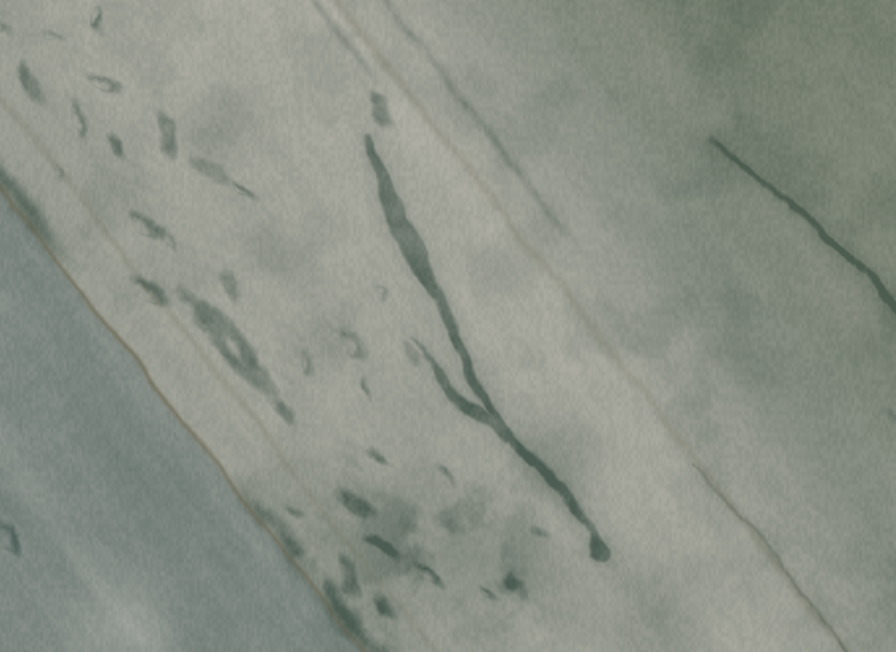
This texture is drawn by a Shadertoy shader. Its source:

```glsl
// Polished grey-green marble: a pale diagonal band between two cooler slabs,
// cut by a rusty fault and tapering green veins, with ragged dark flecks.
// Layered sines give clouds and warps; jittered cells place the flecks.
const vec2 FLOW = vec2(0.616, -0.788);     // direction of the bedding
const vec2 ACROSS = vec2(0.788, 0.616);    // normal to the bedding
const float FAULT = 0.439;                 // position of the fault across the bedding
const float PALE = 0.634, SLAB = 0.492, RIGHT_SLAB = 0.522;
const float VEIN_DEPTH = 0.27, FLECK_DEPTH = 0.25;
const float CLOUD = 0.024, STREAK = 0.016, GRAIN = 0.05;
const vec3 DARK = vec3(0.39, 0.44, 0.40), LIGHT = vec3(0.61, 0.62, 0.58);
const vec3 RUST = vec3(0.40, 0.38, 0.29);
const vec2 FLECK_CELL = vec2(0.068, 0.09);
// Vein knots: x, y, half width; a negative width starts a new vein
const int KNOTS = 16;
const vec3 VEIN[KNOTS] = vec3[KNOTS](
    vec3(0.565, 0.79, -0.006), vec3(0.62, 0.64, 0.018), vec3(0.672, 0.54, 0.009),
    vec3(0.77, 0.335, 0.008), vec3(0.86, 0.256, 0.009), vec3(0.908, 0.18, 0.005),
    vec3(0.922, 0.15, 0.016), vec3(0.636, 0.48, -0.002), vec3(0.70, 0.39, 0.010),
    vec3(0.775, 0.33, 0.012), vec3(1.09, 0.79, -0.004), vec3(1.237, 0.668, 0.006),
    vec3(1.39, 0.515, 0.006), vec3(1.06, 0.29, -0.002), vec3(1.165, 0.176, 0.003),
    vec3(1.30, 0.0, 0.003));

float hash(vec2 p) { return fract(sin(dot(p, vec2(127.1, 311.7))) * 43758.5); }

float grainNoise(vec2 p) {
    vec2 i = floor(p), f = smoothstep(0.0, 1.0, fract(p));
    return mix(mix(hash(i), hash(i + vec2(1, 0)), f.x),
               mix(hash(i + vec2(0, 1)), hash(i + vec2(1, 1)), f.x), f.y) - 0.5;
}

float layers(vec2 p) {
    float sum = 0.0, amp = 0.5;
    for (int i = 0; i < 5; i++) {
        p = mat2(0.8, -0.6, 0.6, 0.8) * p * 1.7 + 1.3;
        sum += amp * sin(p.x + 1.5 * sin(p.y * 0.9));
        amp *= 0.6;
    }
    return sum;
}

float ridge(float x, float at, float width) { x = (x - at) / width; return exp(-x * x); }

float spot(vec2 p, vec2 centre, float radius) { return ridge(length(p - centre), 0.0, radius); }

// Tapering veins with a faint halo
float veins(vec2 p, float soft) {
    float cover = 0.0;
    for (int i = 1; i < KNOTS; i++) {
        if (VEIN[i].z < 0.0) continue;
        vec3 a = VEIN[i - 1], b = VEIN[i];
        vec2 ab = b.xy - a.xy;
        float t = clamp(dot(p - a.xy, ab) / dot(ab, ab), 0.0, 1.0);
        float w = mix(abs(a.z), b.z, t);
        float d = length(p - a.xy - ab * t) - w;
        float ink = max(smoothstep(soft, -soft, d), 0.25 * exp(-max(d, 0.0) / 0.014));
        cover = max(cover, ink * mix(0.5, 1.0, smoothstep(0.001, 0.008, w)));
    }
    return cover;
}

// Ragged flecks and broken arcs, one candidate per cell
float flecks(vec2 bed, vec2 wobble, float soft) {
    float cover = 0.0;
    vec2 cell = floor(bed / FLECK_CELL);
    for (int k = 0; k < 9; k++) {
        vec2 id = cell + vec2(k % 3 - 1, k / 3 - 1);
        vec2 jitter = vec2(hash(id), hash(id + 17.3));
        vec2 centre = (id + 0.15 + 0.7 * jitter) * FLECK_CELL;
        float chance = 0.62 * smoothstep(0.46, 0.53, centre.x) * smoothstep(0.86, 0.68, centre.x);
        if (hash(id + 5.1) > chance + 0.02) continue;
        float size = mix(0.004, 0.015, jitter.y);
        vec2 v = bed - centre + wobble;
        v.x += (hash(id + 3.7) - 0.5) * 0.9 * v.y;
        float d = length(v * vec2(1.0, 0.45)) - size;
        // Cutting away a shifted lens leaves a crescent
        if (jitter.x > 0.5) d = max(d, 0.75 * size - length((v + vec2(0.7, 0.5) * size) * vec2(1.0, 0.5)));
        cover = max(cover, smoothstep(soft, -soft, d) * mix(0.5, 1.0, hash(id + 2.9)));
    }
    return cover;
}

void mainImage(out vec4 fragColor, in vec2 fragCoord) {
    vec2 p = fragCoord / iResolution.y;
    float soft = 0.004 + 0.7 / iResolution.y;
    vec2 warp = vec2(layers(p * 9.0), layers(p * 9.0 + 4.0));
    vec2 fine = vec2(layers(p * 31.0), layers(p * 31.0 + 7.0));
    vec2 w = p + 0.005 * warp;
    float q = dot(w, ACROSS), s = dot(w, FLOW);

    // Broad tones: pale band, right slab, left slab
    float pale = PALE - 0.035 * smoothstep(0.72, 0.45, q);
    float right = RIGHT_SLAB - 0.065 * smoothstep(1.2, 1.6, q);
    float slab = smoothstep(FAULT + 0.006, FAULT - 0.008, q);
    float tone = mix(pale, right, smoothstep(0.98, 1.28, q + 0.12 * s));
    tone = mix(tone, SLAB, slab);

    // Clouds, bedding streaks and soft blotches
    float cloud = layers(vec2(q * 5.0, s * 2.5));
    float mottle = smoothstep(-0.4, 0.6, warp.x + 0.4 * fine.x);
    tone += CLOUD * cloud + STREAK * (1.0 + slab) * layers(vec2(q * 24.0, s * 2.5)) + 0.008 * fine.y;
    tone -= 0.04 * smoothstep(0.0, 0.8, warp.y) * (1.0 - slab);
    tone -= (0.05 + 0.15 * mottle) * spot(p, vec2(0.68, 0.15), 0.17);
    tone -= 0.09 * spot(p, vec2(1.01, 0.04), 0.10) + 0.09 * spot(p, vec2(0.34, 0.81), 0.05);
    tone += 0.11 * spot(p, vec2(0.19, 0.03), 0.09) - 0.07 * spot(p, vec2(0.86, 0.31), 0.06);

    // Green veins, flecks and one large ragged lens
    float vein = veins(w + 0.003 * fine, soft) * (0.92 + 0.2 * fine.x);
    float fleck = flecks(vec2(q, s), 0.005 * warp.yx + 0.006 * fine, soft * 1.2);
    vec2 lens = vec2(q - 0.569, (s + 0.15) * 0.25) + 0.004 * warp + 0.004 * fine;
    float shell = smoothstep(0.010, -0.004, abs(length(lens) - 0.014) - 0.006);
    fleck = max(fleck * (0.85 + 0.4 * fine.y), shell * (0.55 + 0.45 * mottle));
    tone -= max(VEIN_DEPTH * vein, FLECK_DEPTH * fleck);

    // Dark selvage of the fault and faint upper veins
    float selvage = smoothstep(-0.36, -0.5, s) + smoothstep(-0.02, 0.10, s) * (0.3 + 0.7 * mottle);
    tone -= 0.23 * selvage * ridge(q, FAULT + 0.012 + 0.004 * fine.x, 0.014);
    tone -= 0.09 * smoothstep(0.12, -0.05, s) * ridge(q, 1.08, 0.007) * (0.7 + 0.6 * fine.x);
    tone -= 0.10 * smoothstep(-0.28, -0.42, s) * ridge(q, 0.995, 0.007);
    tone += GRAIN * grainNoise(p * vec2(250.0, 150.0));

    // Tone to colour, cool to the left and warm to the right, then rusty hairlines
    vec3 colour = mix(DARK, LIGHT, (max(tone, 0.30) - DARK.r) / (LIGHT.r - DARK.r));
    colour += slab * vec3(-0.008, 0.0, 0.016) + smoothstep(1.1, 1.5, q) * vec3(0.004, 0.003, -0.014);
    float rust = 0.65 * ridge(q, FAULT, 0.0042) + 0.2 * ridge(q, 0.525, 0.006) + 0.2 * ridge(q, 1.022, 0.007);
    fragColor = vec4(mix(colour, RUST, rust * (0.75 + 0.3 * cloud)), 1.0);
}
```
